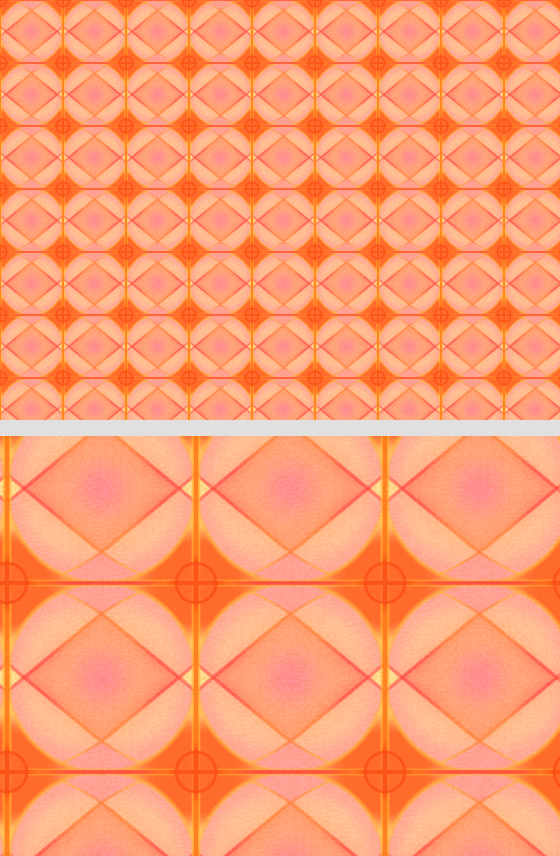
Top: the whole. Bottom: its middle third, enlarged.
Write a WebGL 2 fragment shader that draws this pattern.

```glsl
#version 300 es
precision highp float;

#define PERIOD 0.15            // tile side, in canvas heights
#define DIAMOND vec2(0.41, 0.34) // half axes, in tiles
#define DISC_RADIUS 0.5
#define KNOT_RADIUS 0.105
#define LINE_WIDTH 0.011
#define GLOW_WIDTH 0.045
#define GRAIN 0.045
#define GRAIN_CELLS 86.0

uniform vec2 u_resolution;
out vec4 outColor;

const vec3 PEACH = vec3(1.0, 0.65, 0.49);
const vec3 PINK = vec3(1.0, 0.55, 0.56);
const vec3 PALE = vec3(1.0, 0.76, 0.58);
const vec3 ROSE = vec3(1.0, 0.63, 0.58);
const vec3 CREAM = vec3(1.0, 0.90, 0.58);
const vec3 GOLD = vec3(1.0, 0.70, 0.20);
const vec3 ORANGE = vec3(1.0, 0.42, 0.17);
const vec3 RED = vec3(1.0, 0.27, 0.25);
const vec3 EMBER = vec3(0.98, 0.29, 0.08);

float hash(vec2 p) {
  return fract(sin(dot(p, vec2(127.1, 311.7))) * 43758.5453);
}

// Soft stroke of a given half width around distance zero
float stroke(float d, float halfWidth, float pixel) {
  float w = max(halfWidth, 0.6 * pixel);
  return 1.0 - smoothstep(w - 0.5 * pixel, w + pixel, abs(d));
}

void main() {
  vec2 canvas = vec2(gl_FragCoord.x, u_resolution.y - gl_FragCoord.y);
  vec2 p = canvas / (u_resolution.y * PERIOD);
  float pixel = 1.0 / (u_resolution.y * PERIOD);
  vec2 q = fract(p) - 0.5;
  vec2 a = abs(q);
  float r = length(q);
  float corner = length(0.5 - a);

  // Crossing lines, bent outward near the horizontal edges
  float bend = max(a.y - 0.3, 0.0);
  vec2 s = vec2(a.x, a.y + 2.5 * bend * bend) / DIAMOND;
  float slope = length(1.0 / DIAMOND);
  float nearLine = (s.x + s.y - 1.0) / slope;
  float farLine = (abs(s.x - s.y) - 1.0) / slope;
  float edge = max(pixel, 0.008);
  float outsideDiamond = smoothstep(-edge, edge, nearLine);
  float inTip = smoothstep(-edge, edge, farLine);
  float sideways = smoothstep(-0.12, 0.12, a.x - a.y);

  // Diamond, petals and tips
  vec3 diamond = mix(PINK, PEACH, smoothstep(0.0, 0.22, r));
  vec3 petal = mix(PALE, ROSE, 0.75 * smoothstep(0.36, 0.5, r));
  petal = mix(petal, ROSE, 0.45 * smoothstep(0.24, 0.46, a.y));
  vec3 tip = mix(ROSE, CREAM, sideways);
  vec3 color = mix(diamond, petal, outsideDiamond);
  color = mix(color, tip, inTip);

  // Caustic lines: red at the sides, orange and gold above and below
  vec3 lineColor = mix(vec3(1.0, 0.50, 0.22), RED, smoothstep(0.12, 0.32, a.x));
  lineColor = mix(lineColor, GOLD, smoothstep(0.35, 0.44, a.y));
  float glow = exp(-abs(nearLine) / GLOW_WIDTH) * mix(1.0, 0.45, outsideDiamond);
  color = mix(color, lineColor, 0.38 * glow);
  color = mix(color, lineColor, 0.6 * stroke(nearLine, LINE_WIDTH * 0.7, pixel));
  color = mix(color, lineColor, 0.55 * stroke(farLine, LINE_WIDTH * 0.7, pixel));

  // Star between the discs, fading along the tile edges
  float outsideDisc = smoothstep(-edge, edge, r - DISC_RADIUS);
  vec3 sliver = mix(vec3(1.0, 0.60, 0.36), CREAM, sideways);
  vec3 star = mix(ORANGE, sliver, smoothstep(0.20, 0.36, corner));
  color = mix(color, star, outsideDisc);
  float rimFade = smoothstep(0.48, 0.28, corner);
  color = mix(color, GOLD, 0.5 * rimFade * stroke(r - DISC_RADIUS, LINE_WIDTH, pixel));

  // Tile edges: wide gold with an orange or red core
  vec2 toEdge = 0.5 - a;
  color = mix(color, GOLD, 0.65 * stroke(toEdge.x, LINE_WIDTH * 2.0, pixel));
  color = mix(color, GOLD, 0.6 * stroke(toEdge.y, LINE_WIDTH * 1.5, pixel));
  color = mix(color, vec3(1.0, 0.46, 0.10), 0.85 * stroke(toEdge.x, LINE_WIDTH, pixel));
  vec3 core = mix(RED, vec3(1.0, 0.45, 0.10), smoothstep(0.15, 0.4, a.x));
  color = mix(color, core, 0.85 * stroke(toEdge.y, LINE_WIDTH * 0.8, pixel));

  // Knot at each crossing
  float inKnot = 1.0 - smoothstep(-edge, edge, corner - KNOT_RADIUS);
  color = mix(color, ORANGE, 0.75 * inKnot);
  color = mix(color, EMBER, 0.7 * stroke(corner - KNOT_RADIUS, LINE_WIDTH * 0.6, pixel));
  float crossing = stroke(min(toEdge.x, toEdge.y), LINE_WIDTH, pixel);
  color = mix(color, EMBER, 0.7 * crossing * smoothstep(0.18, 0.1, corner));

  // Fine grain, strongest on the pale parts
  float grain = hash(floor(p * GRAIN_CELLS)) - 0.5;
  color += GRAIN * grain * vec3(0.0, 1.0, 1.2) * (1.0 - 0.6 * outsideDisc);

  outColor = vec4(clamp(color, 0.0, 1.0), 1.0);
}
```
